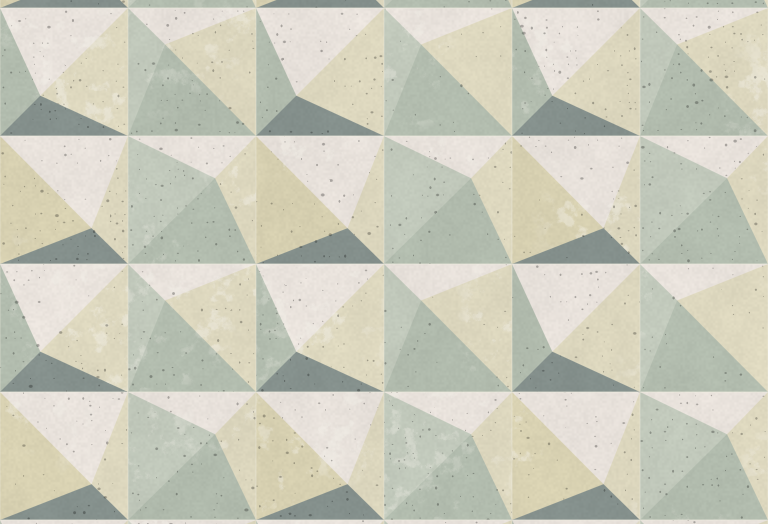
Reproduce this pattern procedurally as a WebGL 1 fragment shader.

```glsl
precision highp float;

uniform vec2 u_resolution;

const float COLUMNS = 6.0;
const float TOP_OFFSET = 0.0625;    // part of a tile row showing above the first seam
const float SEAM_WIDTH = 0.011;
const float SEAM_STRENGTH = 0.5;
const float MOTTLE = 0.055;
const float GRAIN = 0.035;
const float SPECK_CELLS = 17.0;     // per tile
const float SPECK_CHANCE = 0.17;
const float SPECK_DARKNESS = 0.28;
const float SCUFF_STRENGTH = 0.45;

const vec3 CHALK = vec3(0.910, 0.885, 0.860);
const vec3 SAND = vec3(0.865, 0.843, 0.745);
const vec3 DEEP_SAND = vec3(0.845, 0.818, 0.695);
const vec3 SAGE = vec3(0.695, 0.735, 0.680);
const vec3 PALE_SAGE = vec3(0.755, 0.785, 0.732);
const vec3 SLATE = vec3(0.520, 0.565, 0.550);
const vec3 SEAM = vec3(0.93, 0.92, 0.87);
const vec3 SCUFF = vec3(0.95, 0.94, 0.91);

float hash(vec2 p) {
  vec3 q = fract(vec3(p.xyx) * 0.1031);
  q += dot(q, q.yzx + 33.33);
  return fract((q.x + q.y) * q.z);
}

float valueNoise(vec2 p) {
  vec2 i = floor(p);
  vec2 f = fract(p);
  f = f * f * (3.0 - 2.0 * f);
  float low = mix(hash(i), hash(i + vec2(1.0, 0.0)), f.x);
  float high = mix(hash(i + vec2(0.0, 1.0)), hash(i + 1.0), f.x);
  return mix(low, high, f.y);
}

float fbm(vec2 p) {
  float sum = 0.0;
  float amplitude = 0.5;
  for (int i = 0; i < 5; i++) {
    sum += amplitude * valueNoise(p);
    p = p * 2.03 + 17.3;
    amplitude *= 0.55;
  }
  return sum / 1.055;
}

// Signed distance to the ridge line from the apex to a corner
float ridge(vec2 p, vec2 apex, vec2 corner) {
  vec2 d = normalize(corner - apex);
  vec2 q = p - apex;
  return d.x * q.y - d.y * q.x;
}

// Four facets meeting at an off-centre apex, alternating by row and column
vec3 facets(vec2 p, vec2 parity, float aa) {
  bool oddColumn = parity.x > 0.5;
  bool oddRow = parity.y > 0.5;
  vec2 evenApex = oddRow ? vec2(0.715, 0.72) : vec2(0.315, 0.685);
  vec2 oddApex = oddRow ? vec2(0.68, 0.33) : vec2(0.29, 0.285);
  vec2 apex = oddColumn ? oddApex : evenApex;
  vec3 left = oddColumn ? PALE_SAGE : (oddRow ? DEEP_SAND : SAGE);
  vec3 bottom = oddColumn ? SAGE : SLATE;

  vec4 side = vec4(ridge(p, apex, vec2(0.0)),
                   ridge(p, apex, vec2(1.0, 0.0)),
                   ridge(p, apex, vec2(1.0)),
                   ridge(p, apex, vec2(0.0, 1.0)));
  vec4 past = smoothstep(-aa, aa, side);
  vec4 weight = past * (1.0 - past.yzwx);
  vec3 sum = CHALK * weight.x + SAND * weight.y + bottom * weight.z + left * weight.w;
  return sum / max(dot(weight, vec4(1.0)), 0.001);
}

// Small pits, one possible per cell, gathered into loose clusters
float specks(vec2 p, float aa) {
  vec2 g = p * SPECK_CELLS;
  vec2 cell = floor(g);
  vec2 jitter = vec2(hash(cell + 3.7), hash(cell + 41.2));
  vec2 d = fract(g) - 0.25 - 0.5 * jitter;
  d.x *= mix(0.7, 1.4, hash(cell + 8.4));
  float radius = mix(0.06, 0.20, pow(hash(cell + 23.9), 3.0));
  float chance = SPECK_CHANCE * 2.0 * valueNoise(p * 1.7 + 5.0);
  float present = step(hash(cell + 71.6), chance);
  float soft = aa * SPECK_CELLS;
  return present * (1.0 - smoothstep(radius - soft, radius + soft, length(d)));
}

void main() {
  // Tile units, y running down from the top
  float scale = COLUMNS / u_resolution.x;
  vec2 p = vec2(gl_FragCoord.x, u_resolution.y - gl_FragCoord.y) * scale;
  p.y -= TOP_OFFSET;
  float aa = 0.7 * scale;
  vec2 tile = floor(p);
  vec2 local = fract(p);
  vec3 color = facets(local, mod(tile, 2.0), aa);

  // Concrete surface, shifted per tile
  vec2 surface = p + 20.0 + 7.0 * hash(tile + 12.0);
  float cloud = fbm(surface * vec2(5.0, 4.0));
  float grain = valueNoise(surface * 55.0) - 0.5;
  color *= 1.0 + MOTTLE * (cloud - 0.5) + GRAIN * grain;
  color *= 1.0 + 0.015 * (hash(tile + 50.0) - 0.5);

  // Pale scuffs and dark pits
  float scuff = smoothstep(0.57, 0.75, fbm(surface * 9.0 + 31.0)) * smoothstep(0.4, 0.7, valueNoise(surface * 1.6));
  float paleness = smoothstep(0.5, 0.9, color.r);
  color = mix(color, SCUFF, SCUFF_STRENGTH * scuff * paleness);
  color *= 1.0 - SPECK_DARKNESS * specks(surface, aa);

  // Thin light seams between tiles
  vec2 edge = min(local, 1.0 - local);
  vec2 seam = 1.0 - smoothstep(0.5 * SEAM_WIDTH - aa, 0.5 * SEAM_WIDTH + aa, edge);
  color = mix(color, SEAM, SEAM_STRENGTH * max(0.65 * seam.x, seam.y));

  gl_FragColor = vec4(color, 1.0);
}
```
